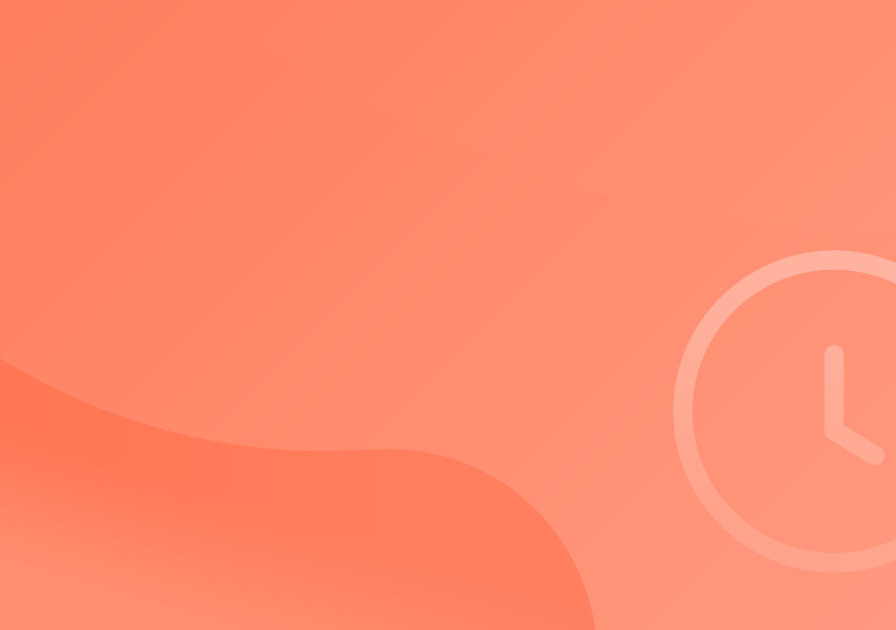
A Shadertoy shader for this background:

```glsl
// A warm coral backdrop: a diagonal gradient, a darker wave rolling along the
// lower left, a barely visible wave at the upper right, and a pale clock icon
// cropped by the right side. Every shape is a signed distance, blended softly.
// Lengths are in canvas heights, with the origin at the lower left.

const vec3 CORAL_DEEP  = vec3(1.0, 0.495, 0.365);
const vec3 CORAL_PALE  = vec3(1.0, 0.600, 0.500);
const vec3 WAVE_LEFT   = vec3(1.0, 0.468, 0.330);
const vec3 WAVE_RIGHT  = vec3(1.0, 0.497, 0.372);
const vec3 WAVE_GLOW   = vec3(1.0, 0.552, 0.435);
const vec3 WHITE       = vec3(1.0);

const float DESIGN_ASPECT = 1.4222;
const vec2  CLOCK_CENTER  = vec2(1.324, 0.347);
const float CLOCK_RADIUS  = 0.2402;
const float STROKE        = 0.0153;

// Coverage of a shape, one pixel wide at its edge
float coverage(float dist, float pixel) {
    return clamp(0.5 - dist / pixel, 0.0, 1.0);
}

float segmentDistance(vec2 p, vec2 a, vec2 b) {
    vec2 along = b - a;
    float t = clamp(dot(p - a, along) / dot(along, along), 0.0, 1.0);
    return length(p - a - along * t);
}

// A hollow slope on the left that runs into an elliptic shoulder
float lowerWaveDistance(vec2 p) {
    const vec2 shoulder = vec2(0.620, -0.046);
    const vec2 radii = vec2(0.328, 0.333);
    if (p.x > shoulder.x) {
        return (length((p - shoulder) / radii) - 1.0) * radii.y;
    }
    float rise = 0.148 * pow(max(1.0 - p.x / 0.537, 0.0), 2.2);
    float crest = 0.2835 + 0.0035 * smoothstep(0.48, shoulder.x, p.x);
    return p.y - crest - rise;
}

// Negative above a curve that flattens towards the right
float upperWaveDistance(vec2 p) {
    float fall = max(1.0 - (p.x - 0.5) / 0.9, 0.0);
    return 0.632 + 0.25 * fall * fall - p.y;
}

vec3 lowerWaveColor(vec2 p) {
    vec3 body = mix(WAVE_LEFT, WAVE_RIGHT, smoothstep(0.0, 0.8, p.x));
    float depth = 1.0 - p.y - 0.3 * p.x;
    return mix(body, WAVE_GLOW, smoothstep(0.66, 0.90, depth));
}

// Ring and two round-capped hands, relative to the clock center
float clockDistance(vec2 p) {
    const vec2 pivot = vec2(0.0, -0.031);
    float ring = abs(length(p) - CLOCK_RADIUS);
    float minuteHand = segmentDistance(p, pivot, vec2(0.0, 0.090));
    float hourHand = segmentDistance(p, pivot, vec2(0.065, -0.070));
    return min(ring, min(minuteHand, hourHand)) - STROKE;
}

void mainImage(out vec4 fragColor, in vec2 fragCoord) {
    float pixel = 1.0 / iResolution.y;
    vec2 p = fragCoord / iResolution.xy * vec2(DESIGN_ASPECT, 1.0);

    // Diagonal backdrop, pale towards the lower right
    float diagonal = (p.x + 1.0 - p.y) / (DESIGN_ASPECT + 1.0);
    vec3 color = mix(CORAL_DEEP, CORAL_PALE, diagonal);

    // Waves
    color = mix(color, WHITE, 0.008 * coverage(upperWaveDistance(p), pixel));
    color = mix(color, lowerWaveColor(p), coverage(lowerWaveDistance(p), pixel));

    // Clock, fading from top to bottom
    vec2 c = p - CLOCK_CENTER;
    float opacity = mix(0.12, 0.30, smoothstep(-0.26, 0.26, c.y));
    color = mix(color, WHITE, opacity * coverage(clockDistance(c), pixel));

    fragColor = vec4(color, 1.0);
}
```
